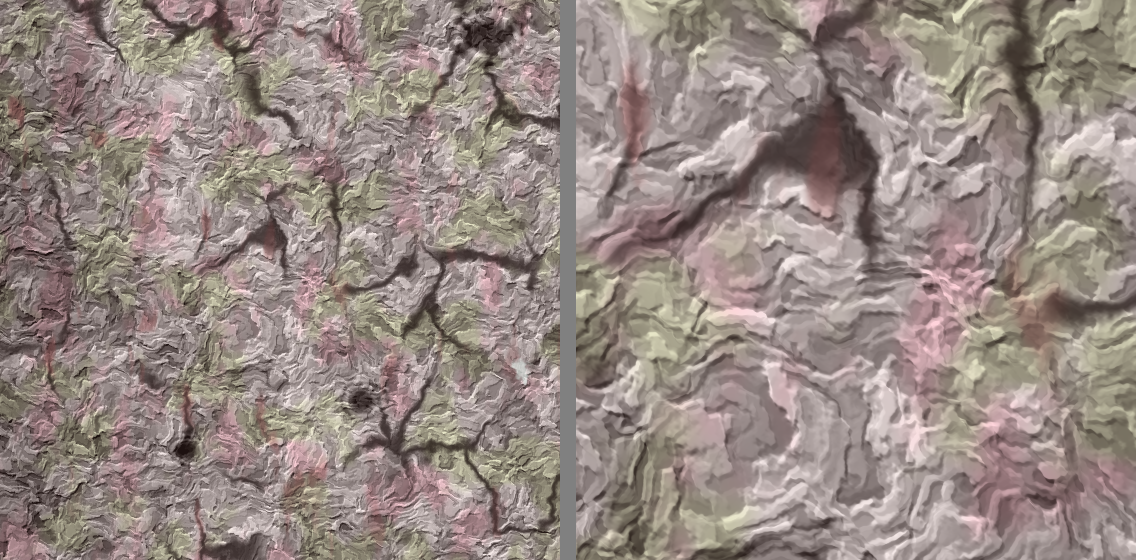
Left: the whole. Right: its middle third, enlarged.
Reproduce this texture procedurally as a Shadertoy shader.

```glsl
// Weathered conifer bark: flaky grey-pink plates, dark cracks, moss tints and knots.

vec3 hash3(vec2 p) {
    vec3 q = fract(p.xyx * vec3(0.1031, 0.1030, 0.0973));
    q += dot(q, q.yxz + 33.33);
    return fract((q.xxy + q.yzz) * q.zyx);
}

// Layered, rotated sines, roughly -1 to 1
float waves(vec2 p) {
    float sum = 0.0, amp = 0.5;
    for (int i = 0; i < 5; i++) {
        p = mat2(0.8, -0.6, 0.6, 0.8) * p * 1.6 + 1.7;
        sum += amp * sin(p.x + 1.4 * sin(p.y));
        amp *= 0.65;
    }
    return sum;
}

// Cellular noise: x = soft-edged random level per cell, y = distance to border
vec2 cells(vec2 p, float sharpness) {
    vec2 base = floor(p);
    float near = 9.0, second = 9.0, total = 0.0, level = 0.0;
    for (int y = -1; y <= 1; y++)
    for (int x = -1; x <= 1; x++) {
        vec2 id = base + vec2(x, y);
        vec3 rnd = hash3(id + 57.0);
        float d = length(id + rnd.xy - p);
        float weight = exp(-sharpness * d);
        total += weight;
        level += weight * rnd.z;
        second = min(second, max(near, d));
        near = min(near, d);
    }
    return vec2(level / total, second - near);
}

// x = height, y = flake brightness, z = plate border distance, w = plate level
vec4 relief(vec2 p) {
    vec2 q = p + 0.022 * vec2(waves(p * 14.0), waves(p * 14.0 + 31.0));
    q += 0.003 * vec2(waves(p * 120.0), waves(p * 120.0 + 9.0));
    vec2 plate = cells(q * vec2(8.0, 5.5), 55.0);
    float scale = cells(q * vec2(24.0, 31.0) + 7.0, 30.0).x;
    float flake = cells(q * vec2(58.0, 72.0) + 3.0, 20.0).x;
    float grit = cells(q * vec2(125.0, 150.0), 12.0).x;
    float height = 0.005 * plate.x + 0.004 * scale + 0.0042 * flake + 0.0028 * grit;
    float albedo = 0.13 * scale + 0.2 * flake + 0.2 * grit - 0.265;
    return vec4(height, albedo, plate.y, plate.x);
}

void mainImage(out vec4 fragColor, in vec2 fragCoord) {
    vec2 uv = fragCoord / iResolution.xy;
    vec4 bark = relief(uv);

    // Raking light from the upper left
    float step_ = 0.003;
    float lit = (bark.x - relief(uv + step_ * vec2(-0.5, 0.86)).x) / step_;
    lit = clamp(lit, -1.6, 1.3);

    // Trunk rounding and broad patches of brightness
    float tone = 0.455 + 0.15 * smoothstep(0.0, 0.5, uv.x + 0.12 * uv.y);
    tone += 0.045 * waves(uv * 9.0 + 4.0) + 0.06 * (bark.w - 0.5);
    tone += bark.y + 0.15 * lit;

    // Cracks open along some plate borders, more on the right
    float open = smoothstep(-0.15, 0.6, waves(uv * 8.0 + 12.0) + 0.7 * (uv.x - 0.45));
    float crack = open * (1.0 - smoothstep(0.01, 0.04 + 0.1 * open, bark.z));
    float seam = 1.0 - smoothstep(0.0, 0.12, bark.z);
    tone -= 0.07 * seam;
    tone = mix(tone, 0.17, 0.85 * crack);

    // Knots: ringed collars around dark, mottled cores
    vec3 knots[3] = vec3[3](vec3(0.87, 0.935, 0.042),
                            vec3(0.65, 0.285, 0.027),
                            vec3(0.335, 0.195, 0.022));
    for (int i = 0; i < 3; i++) {
        vec2 d = (uv - knots[i].xy) / knots[i].z;
        float r = length(d * vec2(0.9, 1.1)) + 0.18 * waves(d * 1.3 + float(i) * 5.0);
        float collar = smoothstep(0.5, 0.9, r) * (1.0 - smoothstep(1.2, 2.1, r));
        tone += collar * (0.1 * sin(r * 13.0) - 0.06);
        float core = 1.0 - smoothstep(0.5, 1.0, r);
        tone = mix(tone, 0.2 + 0.6 * bark.y + 0.06 * lit, core);
    }

    // Warm grey base with olive moss, pink bark and thin red scars
    tone = clamp(tone, 0.08, 0.92);
    vec3 color = tone + vec3(0.035, -0.012, -0.017);
    float moss = smoothstep(0.0, 0.75, waves(uv * 13.0 + 40.0) + 0.3 * abs(uv.x - 0.45));
    float pink = smoothstep(-0.1, 0.8, waves(uv * vec2(18.0, 11.0) + 70.0) + 0.1 - 0.3 * uv.x);
    color *= mix(vec3(1.0), vec3(0.94, 0.99, 0.84), 0.85 * moss);
    color *= mix(vec3(1.0), vec3(1.05, 0.91, 0.95), pink * (1.0 - moss));
    float scar = smoothstep(0.45, 0.95, waves(uv * vec2(26.0, 7.0) + 90.0));
    scar *= (1.0 - smoothstep(0.05, 0.28, bark.z)) * (1.0 - 0.6 * uv.x);
    color = mix(color, vec3(0.56, 0.34, 0.34) * (0.6 + 0.7 * tone), 0.7 * scar);

    // A small pale lichen spot
    vec2 spot = (uv - vec2(0.93, 0.34)) / vec2(0.018, 0.03);
    float lichen = 1.0 - smoothstep(0.3, 0.9, length(spot) + 0.6 * waves(uv * 60.0));
    color = mix(color, vec3(0.83, 0.87, 0.85) + 0.4 * bark.y, 0.75 * lichen);

    fragColor = vec4(clamp(color, 0.0, 1.0), 1.0);
}
```
